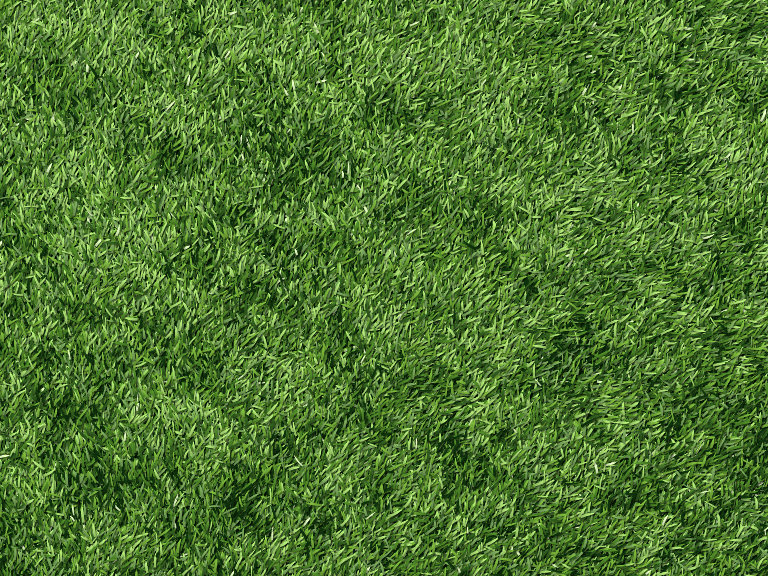
A Shadertoy shader for this texture:

```glsl
const int LAYERS = 8;
const float CELL = 0.0138;                      // blade spacing, in canvas heights
const vec2 HALF_LENGTH = vec2(0.0050, 0.0138);  // shortest, longest
const vec2 HALF_WIDTH = vec2(0.0011, 0.0023);   // thinnest, widest
const vec2 SHADOW_OFFSET = vec2(0.0018, -0.0022);
const float SHADOW_STRENGTH = 0.34;
const float SHADOW_BLUR = 0.0014;
const float EDGE_PIXELS = 0.5;
const float LEAN_LEFT = 0.10;                   // tilt from upright, in radians
const float LEAN_RIGHT = 0.85;
const float LEAN_SCATTER = 1.5;
const float STRAY_SHARE = 0.22;                 // blades lying any way
const float CLUMP_SCALE = 24.0;
const float CLUMP_TONE = 0.42;
const float PATCH_SCALE = 7.0;
const float PATCH_TONE = 0.22;
const float GAIN = 1.20;

const vec3 SOIL = vec3(0.04, 0.14, 0.03);
const vec3 DEEP = vec3(0.05, 0.17, 0.04);
const vec3 DARK = vec3(0.16, 0.31, 0.10);
const vec3 MID = vec3(0.26, 0.45, 0.13);
const vec3 BRIGHT = vec3(0.40, 0.59, 0.19);
const vec3 COOL = vec3(0.40, 0.55, 0.30);
const vec3 LIGHT = vec3(0.57, 0.74, 0.38);
const vec3 GLINT = vec3(0.76, 0.84, 0.64);

float hash(vec2 p) {
    return fract(sin(dot(p, vec2(127.1, 311.7))) * 43758.5453);
}

vec4 hash4(vec2 p) {
    vec4 phase = vec4(dot(p, vec2(127.1, 311.7)), dot(p, vec2(269.5, 183.3)),
                      dot(p, vec2(419.2, 371.9)), dot(p, vec2(97.3, 157.7)));
    return fract(sin(phase) * 43758.5453);
}

float noise(vec2 p) {
    vec2 i = floor(p), f = fract(p);
    f = f * f * (3.0 - 2.0 * f);
    return mix(mix(hash(i), hash(i + vec2(1, 0)), f.x),
               mix(hash(i + vec2(0, 1)), hash(i + vec2(1, 1)), f.x), f.y);
}

// Picks a blade colour, from shaded to sunlit
vec3 bladeColor(float tone, float pick) {
    if (pick > 0.985) return GLINT;
    if (tone < 0.05) return DEEP;
    if (tone < 0.23) return DARK;
    if (tone < 0.46) return MID;
    if (tone < 0.80) return pick < 0.42 ? COOL : BRIGHT;
    return LIGHT;
}

// Signed distance to a slightly bent, tapering blade; x across, y along
float bladeDistance(vec2 p, float halfLength, float halfWidth, float bend) {
    float along = p.y / halfLength;
    float across = p.x - bend * halfLength * along * along;
    float taper = 1.0 - 0.6 * smoothstep(0.2, 1.0, along);
    return max(abs(across) - halfWidth * taper, abs(p.y) - halfLength);
}

void mainImage(out vec4 fragColor, in vec2 fragCoord) {
    vec2 uv = fragCoord / iResolution.y;
    float aa = EDGE_PIXELS / iResolution.y;
    vec3 color = SOIL * (0.8 + 0.6 * noise(uv * 150.0));

    for (int layer = 0; layer < LAYERS; layer++) {
        // Each layer has its own turned grid, which hides the rows
        float turn = 0.7 * float(layer) + 0.3;
        mat2 grid = mat2(cos(turn), sin(turn), -sin(turn), cos(turn));
        vec2 q = grid * uv / CELL + 13.7 * float(layer);
        vec2 home = floor(q);

        for (int j = -1; j <= 1; j++)
        for (int i = -1; i <= 1; i++) {
            vec2 cell = home + vec2(i, j);
            vec2 seed = cell + 31.3 * float(layer);
            vec4 place = hash4(seed);
            vec2 offset = (q - cell - 0.1 - 0.8 * place.xy) * CELL * grid;
            if (dot(offset, offset) > 0.0003) continue;

            vec4 look = hash4(seed + 57.9);
            vec2 root = uv - offset;

            // Blades stand upright at left and sweep over at right
            float sweep = smoothstep(0.15, 1.25, root.x + 0.3 * (0.5 - root.y));
            float lean = mix(LEAN_LEFT, LEAN_RIGHT, sweep)
                       + LEAN_SCATTER * (place.z - 0.5)
                       + 0.9 * (noise(root * 16.0 + 40.0) - 0.5);
            if (hash(seed + 7.7) < STRAY_SHARE) lean = 3.14 * (place.z - 0.5);
            float s = sin(lean), c = cos(lean);
            mat2 toBlade = mat2(c, s, -s, c);
            vec2 p = toBlade * offset;
            vec2 shadowPoint = toBlade * (offset - SHADOW_OFFSET);

            float halfLength = mix(HALF_LENGTH.x, HALF_LENGTH.y, place.w);
            float halfWidth = mix(HALF_WIDTH.x, HALF_WIDTH.y, look.x);
            float bend = 0.25 * (look.y - 0.5);

            // Clumps, wide patches and a falloff of light from the top
            float tone = look.z + CLUMP_TONE * (noise(root * CLUMP_SCALE) - 0.5)
                       + PATCH_TONE * (noise(root * PATCH_SCALE + 9.0) - 0.5)
                       + 0.12 * (root.y - 0.5);
            vec3 tint = GAIN * bladeColor(tone, look.w);
            tint *= 0.97 + 0.16 * p.y / halfLength;

            // Crisp shadow first, then the blade itself
            float shadow = bladeDistance(shadowPoint, halfLength, halfWidth, bend);
            color *= 1.0 - SHADOW_STRENGTH * (1.0 - smoothstep(-SHADOW_BLUR, SHADOW_BLUR, shadow));
            float blade = bladeDistance(p, halfLength, halfWidth, bend);
            color = mix(color, tint, 1.0 - smoothstep(-aa, aa, blade));
        }
    }
    fragColor = vec4(clamp(color, 0.0, 1.0), 1.0);
}
```
